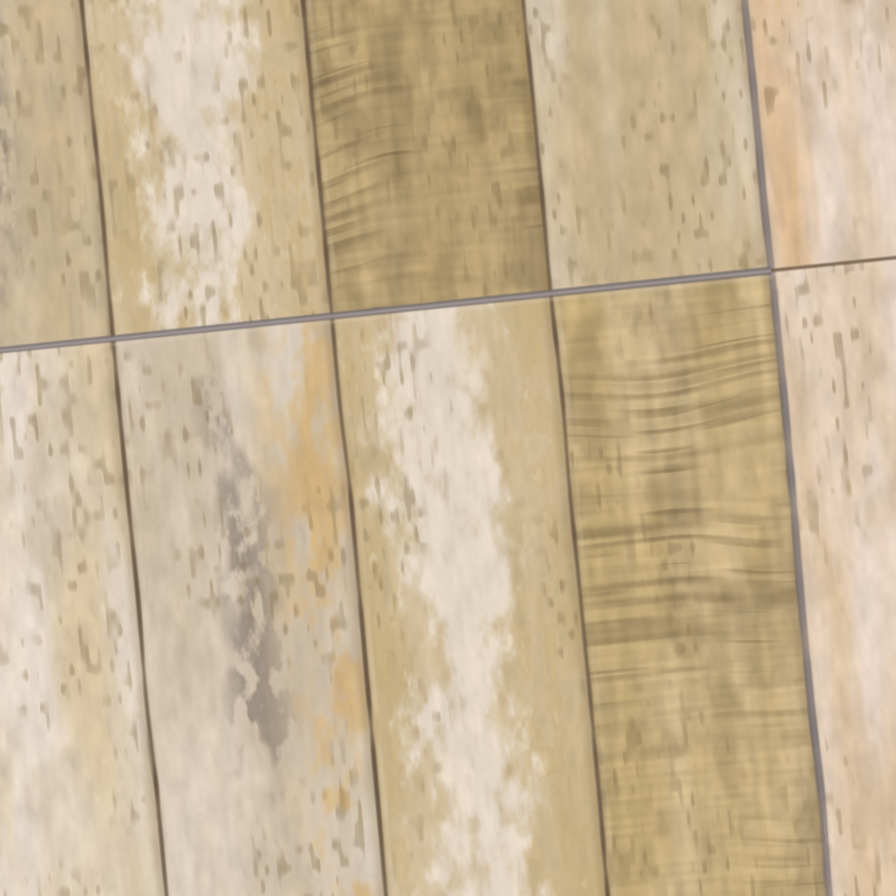
Write a three.js fragment shader that draws this texture.

```glsl
#define PLANK_WIDTH 0.247
#define FIRST_SEAM 0.185
#define LEAN 0.094
#define ROW_HEIGHT 0.609
#define ROW_TILT 0.1035
#define CREAM vec3(0.895, 0.845, 0.785)
#define SAND vec3(0.85, 0.77, 0.645)
#define GOLD vec3(0.75, 0.655, 0.465)
#define TAUPE vec3(0.75, 0.675, 0.565)
#define UMBER vec3(0.53, 0.45, 0.32)
#define GROUT vec3(0.60, 0.56, 0.56)
#define SEAM vec3(0.42, 0.35, 0.28)

varying vec2 vUv;

float hash(vec2 p) {
  vec3 q = fract(p.xyx * vec3(0.1031, 0.1030, 0.0973));
  q += dot(q, q.yzx + 33.33);
  return fract((q.x + q.y) * q.z);
}

float noise(vec2 p) {
  vec2 i = floor(p), f = fract(p);
  f = f * f * (3.0 - 2.0 * f);
  return mix(mix(hash(i), hash(i + vec2(1.0, 0.0)), f.x),
             mix(hash(i + vec2(0.0, 1.0)), hash(i + vec2(1.0, 1.0)), f.x), f.y);
}

float fbm(vec2 p) {
  float sum = 0.0, amp = 0.533;
  for (int i = 0; i < 4; i++) {
    sum += amp * noise(p);
    p = p * 2.03 + 17.3;
    amp *= 0.5;
  }
  return sum;
}

// Soft line of a given half width around distance zero
float line(float d, float halfWidth) {
  return 1.0 - smoothstep(halfWidth - 0.0018, halfWidth + 0.0020, abs(d));
}

float isKind(float kind, float wanted) {
  return 1.0 - step(0.5, abs(kind - wanted));
}

// p.x runs across the plank from 0 to 1, p.y along it in plank widths
vec3 plankColor(vec2 p, float col, float row) {
  float kind = mod(min(col + row, 3.0), 4.0);
  vec2 s = p + 40.0 + 60.0 * vec2(hash(vec2(col + 9.0, row)), hash(vec2(row + 5.0, col + 21.0)));
  float streak = smoothstep(0.25, 0.75, fbm(s * vec2(4.5, 0.8)));
  float mottle = fbm(s * vec2(6.0, 3.0) + 7.0);
  float flake = fbm(s * vec2(17.0, 9.0) + 3.0);
  float olive = row * step(col, 2.5);

  // Pale boards, warmer on the neighbouring tile
  vec3 pale = mix(CREAM, SAND, streak);
  pale = mix(pale, TAUPE, 0.4 * smoothstep(0.45, 0.75, mottle));
  pale = mix(pale, mix(GOLD, TAUPE, 0.4), olive * (0.2 + 0.5 * streak));
  float warmBand = exp(-pow((p.x - 0.17) / 0.17, 2.0)) * step(2.5, col);
  pale = mix(pale, vec3(0.84, 0.71, 0.53), warmBand * (0.15 + 0.5 * row) * streak);
  pale *= mix(vec3(1.0), vec3(1.01, 0.985, 0.985), step(2.5, col));

  // Weathered board with grey knots and an ochre stain
  vec3 worn = mix(CREAM, TAUPE, 0.15 + 0.5 * streak);
  worn = mix(worn, mix(GOLD, TAUPE, 0.5), 0.5 * olive);
  float stain = smoothstep(0.35, 0.0, abs(p.x - 0.85)) * smoothstep(0.38, 0.62, mix(mottle, flake, 0.4));
  worn = mix(worn, vec3(0.80, 0.66, 0.43), 0.75 * stain * (1.0 - 0.75 * row));
  float knots = smoothstep(0.25, 0.0, abs(p.x - 0.5)) * smoothstep(0.47, 0.7, fbm(s * vec2(5.0, 2.2) + 31.0));
  worn = mix(worn, vec3(0.55, 0.50, 0.45), 0.8 * knots * smoothstep(0.3, 0.6, flake));

  // Tan board with flaked paint along its centre
  vec3 tan = mix(SAND, GOLD, 0.1 + 0.55 * streak);
  tan = mix(tan, GOLD * 0.96, 0.4 * smoothstep(0.45, 0.65, flake));
  float paint = 0.27 - abs(p.x - 0.45) + 0.5 * (mottle - 0.5) + 0.45 * (flake - 0.5);
  tan = mix(tan, CREAM, 0.9 * smoothstep(-0.06, 0.22, paint));

  // Brown board with fine grain lines across it
  float sway = 0.13 * noise(s * vec2(1.8, 1.5));
  float y = s.y + sway;
  float ripple = max(noise(vec2(s.x * 1.5, y * 24.0)), 0.9 * noise(vec2(s.x * 3.0 + 8.0, y * 41.0)));
  float cut = smoothstep(0.55, 0.95, ripple) * smoothstep(0.32, 0.62, fbm(s * vec2(1.5, 1.8) + 13.0));
  vec3 brown = mix(GOLD, SAND, 0.5 * (1.0 - streak) * (1.0 - 0.5 * row));
  brown = mix(brown, UMBER, 0.55 * cut + 0.2 * row + 0.3 * smoothstep(0.45, 0.7, mottle));
  brown *= 0.93 + 0.09 * noise(s * vec2(28.0, 3.0)) + 0.07 * noise(s * vec2(4.0, 46.0));

  vec3 c = pale * isKind(kind, 3.0) + worn * isKind(kind, 0.0)
         + tan * isKind(kind, 1.0) + brown * isKind(kind, 2.0);

  // Fibres and small dark scratches gathered in worn patches
  float patches = smoothstep(0.45, 0.68, fbm(s * vec2(3.0, 1.4) + 50.0));
  float scratch = smoothstep(0.62, 0.95, noise(s * vec2(38.0, 13.0))) * patches;
  c = mix(c, UMBER, 0.42 * scratch);
  c *= 1.0 + 0.13 * (flake - 0.5);
  return c * (0.985 + 0.035 * noise(s * vec2(45.0, 7.0)));
}

void main() {
  float across = (vUv.x + LEAN * vUv.y - FIRST_SEAM) / PLANK_WIDTH;
  across += 0.012 * (noise(vec2(across * 2.0 + 20.0, vUv.y * 9.0)) - 0.5);
  float rowDist = vUv.y - ROW_HEIGHT - ROW_TILT * vUv.x;
  float row = step(0.0, rowDist);
  float col = floor(across);
  vec3 color = plankColor(vec2(fract(across), rowDist / PLANK_WIDTH), col, row);

  // Plank seams: a shadow, a faint bevel, and every fourth one a tile joint
  float index = floor(across + 0.5);
  float seamDist = (across - index) * PLANK_WIDTH;
  float joint = step(2.5, mod(index, 4.0));
  float rough = noise(vec2(index * 7.0 + 30.0, vUv.y * 32.0));
  float wear = 0.65 + 0.35 * rough;
  color = mix(color, UMBER, 0.3 * smoothstep(0.013, 0.0, abs(seamDist + 0.003)));
  color = mix(color, CREAM, 0.28 * rough * line(seamDist - 0.007, 0.0025));
  vec3 seamColor = mix(SEAM, GROUT * 0.85, joint);
  float seamHalf = mix(0.0017, 0.0036, joint) + 0.0008 * rough;
  color = mix(color, seamColor, wear * line(seamDist, seamHalf));
  color = mix(color, SEAM, 0.4 * joint * rough * line(seamDist + 0.003, 0.0014));

  // Joint between rows, thinner and darker on the next tile
  float nextTile = step(3.0, across);
  float rowHalf = mix(0.0034 + 0.001 * vUv.x, 0.0018, nextTile);
  color = mix(color, CREAM, 0.2 * line(rowDist + rowHalf + 0.003, 0.002));
  color = mix(color, mix(GROUT * 0.77, SEAM * 1.1, nextTile), 0.9 * line(rowDist, rowHalf));
  color = mix(color, GROUT * 1.12, 0.7 * (1.0 - nextTile) * line(rowDist + 0.0004, 0.0016));

  gl_FragColor = vec4(color, 1.0);
}
```
